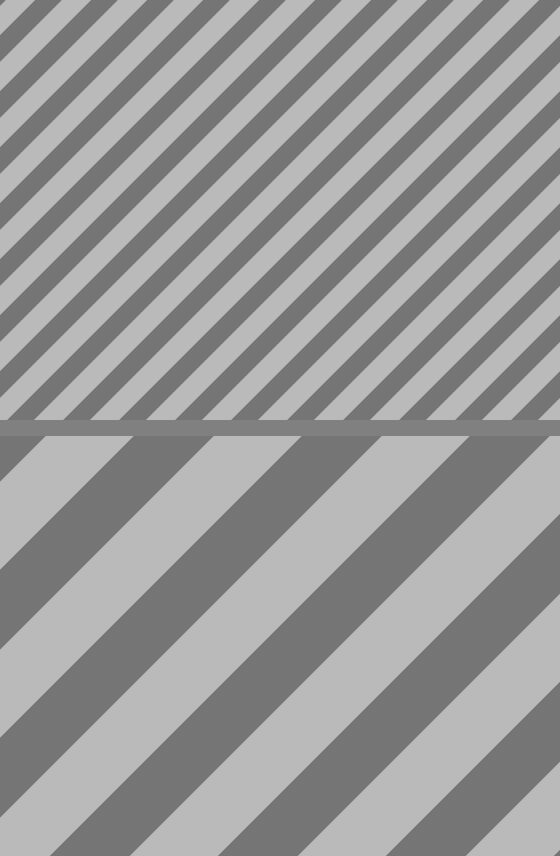
Top, the full canvas; bottom, a detail of the centre.
A WebGL 2 fragment shader for this pattern:

```glsl
#version 300 es
precision highp float;

uniform vec2 u_resolution;
out vec4 fragColor;

const vec3 LIGHT_GRAY = vec3(0.73);
const vec3 DARK_GRAY = vec3(0.46);
const float STRIPES_PER_HEIGHT = 7.5;  // ten across a 4:3 canvas
const float DARK_SHARE = 0.476;        // dark part of one period
const float DARK_CENTER = 0.867;       // phase, measured from the top left

// Signed distance to the nearest dark band, in periods along an axis
float bandDistance(float phase) {
  float offset = fract(phase - DARK_CENTER + 0.5) - 0.5;
  return abs(offset) - 0.5 * DARK_SHARE;
}

void main() {
  // Canvas heights, measured right and down from the top left corner
  vec2 p = vec2(gl_FragCoord.x, u_resolution.y - gl_FragCoord.y) / u_resolution.y;

  // Diagonal stripes rising to the right at 45 degrees
  float d = bandDistance((p.x + p.y) * STRIPES_PER_HEIGHT);

  // One pixel across the slanted edge, in periods
  float edge = sqrt(2.0) * STRIPES_PER_HEIGHT / u_resolution.y;
  float dark = clamp(0.5 - d / edge, 0.0, 1.0);

  fragColor = vec4(mix(LIGHT_GRAY, DARK_GRAY, dark), 1.0);
}
```
